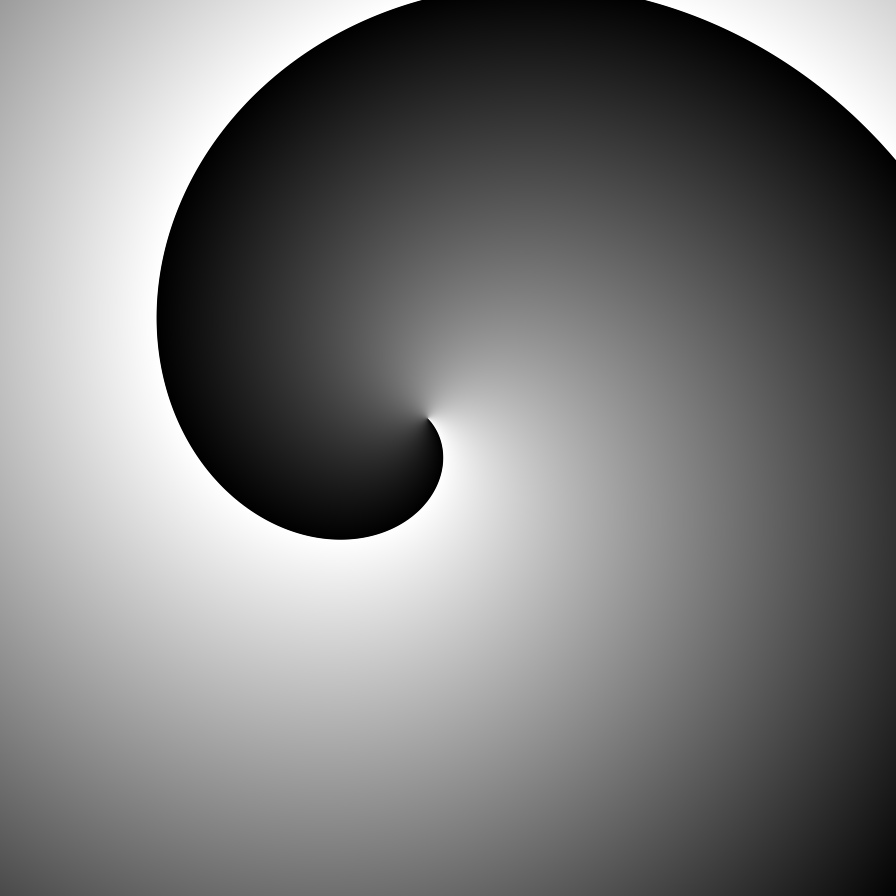
Give the GLSL for this background, as a WebGL 1 fragment shader.

```glsl
precision highp float;

uniform vec2 u_resolution;

const float TAU = 6.2831853;
const vec2 CENTER = vec2(0.4775, 0.533);   // pole of the spiral
const float START_TURN = 0.128;            // rotation of the seam at the pole, in turns
const float TURNS_PER_UNIT = 1.327;        // how tightly the seam winds outward
const vec3 DARK = vec3(0.0);
const vec3 LIGHT = vec3(1.0);

// Brightness of a one-armed spiral ramp with a smoothed seam
float spiralRamp(vec2 offset, float pixel) {
  float radius = max(length(offset), 0.0001);
  float turn = atan(offset.y, offset.x) / TAU;
  float phase = turn + START_TURN + TURNS_PER_UNIT * radius;

  // Signed phase from the nearest seam, in -0.5 to 0.5
  float seamPhase = phase - floor(phase + 0.5);

  // The phase slope turns that into a distance on the canvas
  float slope = length(vec2(TURNS_PER_UNIT, 1.0 / (TAU * radius)));
  float seamDistance = seamPhase / slope;
  float lightSide = smoothstep(-0.6 * pixel, 0.6 * pixel, seamDistance);

  return clamp(lightSide - seamPhase, 0.0, 1.0);
}

void main() {
  float pixel = 1.0 / u_resolution.y;
  vec2 position = gl_FragCoord.xy * pixel;
  float brightness = spiralRamp(position - CENTER, pixel);
  gl_FragColor = vec4(mix(DARK, LIGHT, brightness), 1.0);
}
```
